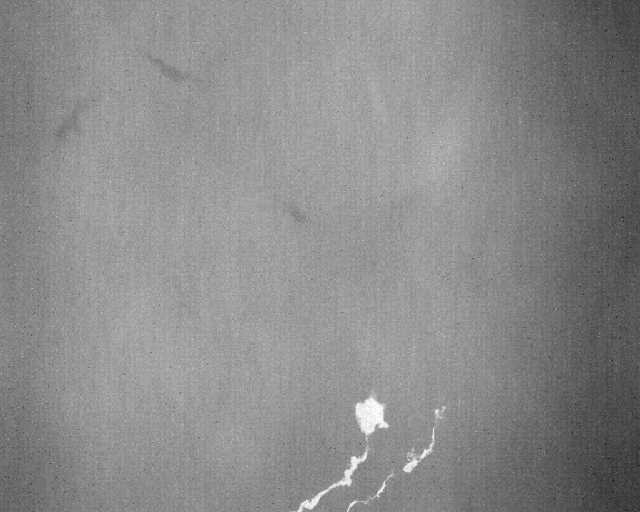
Give the GLSL for this texture, as a WebGL 2 fragment shader.

```glsl
#version 300 es
precision highp float;
// A worn grey plate under uneven light: a bright middle and dark right side,
// clouded by soft cellular noise, with upright streaks, grain, specks,
// dark smudges and two ragged pale trails rising from the lower border.

uniform vec2 u_resolution;
out vec4 outColor;

vec2 hash2(vec2 c) {
    vec3 q = fract(c.xyx * vec3(0.1031, 0.1030, 0.0973));
    q += dot(q, q.yzx + 33.33);
    return fract((q.xx + q.yz) * q.zy);
}

// Cellular noise whose cell values blend smoothly, about -0.5 to 0.5
float softCells(vec2 p) {
    vec2 cell = floor(p), f = fract(p);
    float sum = 0.0, total = 0.0;
    for (int y = -1; y <= 1; y++)
    for (int x = -1; x <= 1; x++) {
        vec2 o = vec2(x, y);
        vec2 h = hash2(cell + o + 57.0);
        vec2 d = o + 0.2 + 0.6 * h - f;
        float w = exp(-5.0 * dot(d, d));
        sum += w * hash2(cell + o + 211.0).x;
        total += w;
    }
    return sum / total - 0.5;
}

float clouds(vec2 p) {
    float sum = 0.0, amp = 1.0;
    for (int i = 0; i < 4; i++) {
        sum += amp * softCells(p);
        p = mat2(0.8, 0.6, -0.6, 0.8) * p * 2.1 + 17.0;
        amp *= 0.55;
    }
    return sum;
}

// One small dot in a random share of the cells
float specks(vec2 p, float scale, float share) {
    vec2 cell = floor(p * scale);
    vec2 h = hash2(cell + 91.0);
    vec2 d = fract(p * scale) - 0.3 - 0.4 * h;
    float dotMask = 1.0 - smoothstep(0.08, 0.3, length(d));
    return dotMask * step(1.0 - share, hash2(cell + 401.0).y);
}

// Soft tilted ellipse
float smudge(vec2 p, vec2 center, float angle, vec2 size) {
    vec2 d = p - center;
    float c = cos(angle), s = sin(angle);
    d = vec2(c * d.x + s * d.y, c * d.y - s * d.x) / size;
    return exp(-dot(d, d));
}

// Rising curved trail, narrowing towards the border
float trail(vec2 p, float start, float slope, float bend, float width) {
    float d = p.x - start - slope * p.y + bend * p.y * p.y;
    return exp(-d * d / (width * width)) * (1.0 - smoothstep(0.18, 0.225, p.y));
}

void main() {
    vec2 uv = gl_FragCoord.xy / u_resolution;
    vec2 p = gl_FragCoord.xy / u_resolution.y;

    // Uneven light
    float tone = 0.628;
    float right = smoothstep(0.62, 1.02, uv.x + 0.03 * softCells(p * 3.0));
    float low = 1.0 - smoothstep(0.0, 0.36, uv.y);
    tone -= 0.29 * right + 0.13 * (1.0 - smoothstep(0.0, 0.17, uv.x));
    tone -= low * (0.075 + 0.05 * abs(uv.x - 0.45));
    tone -= 0.045 * smoothstep(0.65, 1.0, uv.y) * (0.5 + right);

    // Clouds and slanting wisps
    vec2 warped = p + 0.05 * vec2(clouds(p * 4.0), clouds(p * 4.0 + 31.0));
    tone += 0.055 * clouds(warped * vec2(3.6, 3.0) + 5.0);
    vec2 slant = mat2(0.77, -0.64, 0.64, 0.77) * warped;
    tone += 0.03 * softCells(slant * vec2(10.0, 4.0) + 9.0);
    tone += 0.05 * smudge(p, vec2(0.88, 0.72), 1.2, vec2(0.08, 0.04));
    tone += 0.05 * smudge(p, vec2(0.735, 0.81), -1.25, vec2(0.07, 0.012));

    // Dark smudges with broken edges
    vec2 rough = p + 0.025 * vec2(clouds(p * 28.0), clouds(p * 28.0 + 13.0));
    float dark = smudge(rough, vec2(0.335, 0.86), -0.5, vec2(0.05, 0.012));
    dark += smudge(rough, vec2(0.138, 0.765), 0.9, vec2(0.05, 0.018));
    dark += 0.7 * smudge(rough, vec2(0.585, 0.585), -0.6, vec2(0.035, 0.01));
    dark += 0.5 * smudge(rough, vec2(0.79, 0.59), 0.7, vec2(0.05, 0.02));
    tone -= 0.09 * dark;

    // Upright streaks, fine weave and grain
    float streak = softCells(p * vec2(95.0, 11.0));
    tone += 0.022 * streak + 0.018 * softCells(p * vec2(210.0, 30.0));
    tone += 0.006 * sin(p.x * 640.0) + 0.004 * sin(p.y * 640.0);
    vec2 grain = hash2(floor(p * 410.0) + 7.0);
    tone += 0.055 * (grain.x + grain.y - 1.0);

    // Pale trails, torn into upright flakes
    float flakes = softCells(p * vec2(85.0, 32.0) + 3.0) + 0.5 * clouds(p * 24.0);
    float pale = trail(rough, 0.585, 1.55, 4.2, 0.014);
    pale += 0.85 * trail(rough, 0.676, 1.5, 2.6, 0.011);
    pale += 0.75 * smudge(rough, vec2(0.725, 0.19), 0.8, vec2(0.045, 0.026));
    pale += 0.4 * smudge(rough, vec2(0.82, 0.18), 0.2, vec2(0.025, 0.012));
    tone += 0.34 * smoothstep(0.38, 0.95, pale + 0.75 * flakes) * smoothstep(0.05, 0.4, pale);
    tone += 0.04 * min(pale, 1.0);

    // Specks, thicker towards the sides
    float side = smoothstep(0.3, 0.5, abs(uv.x - 0.5)) + 0.5 * low;
    tone += 0.15 * specks(p, 150.0, 0.006 + 0.03 * side);
    tone -= 0.17 * specks(p + 3.0, 140.0, 0.008 + 0.03 * side);
    tone += 0.25 * specks(rough, 120.0, 0.3) * smudge(p, vec2(0.865, 0.715), 0.0, vec2(0.015));

    outColor = vec4(vec3(clamp(tone, 0.0, 1.0)), 1.0);
}
```
